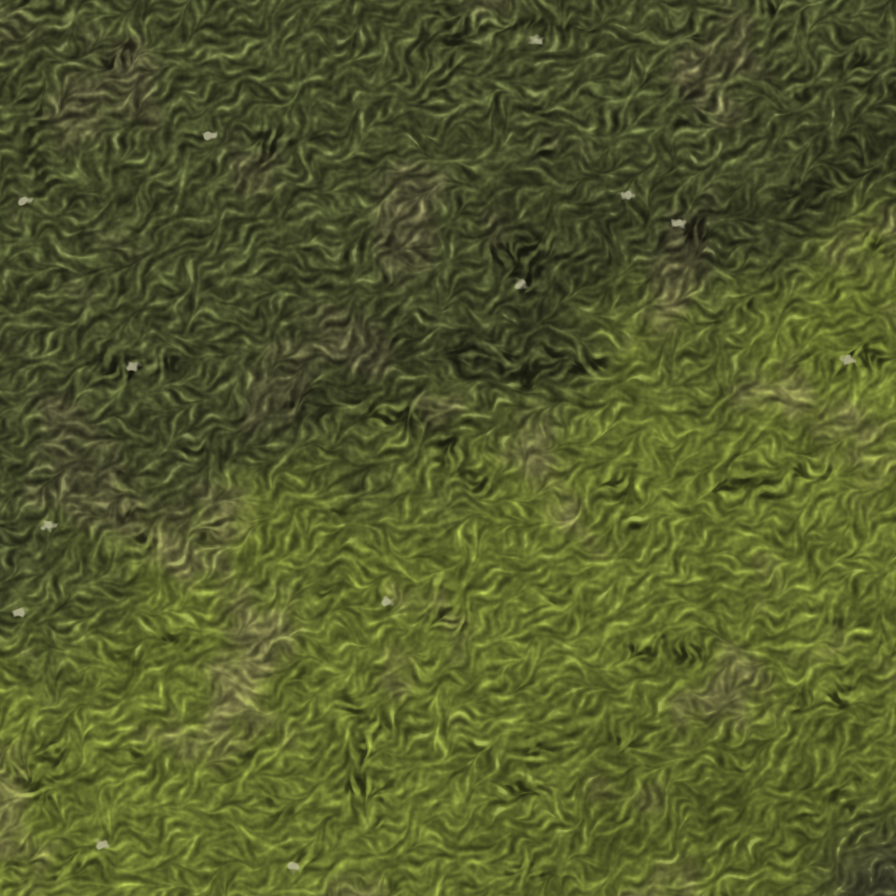
This texture is drawn by a WebGL 2 fragment shader. Its source:

```glsl
#version 300 es
precision highp float;

uniform vec2 u_resolution;
out vec4 fragColor;

#define BLADE_FREQ 120.0    // blades across the canvas
#define BLADE_STEP 0.0023   // tracing step along a blade
#define BLADE_STEPS 4       // steps to each side
#define LEAN 0.5            // mean blade angle in radians
#define WANDER 2.9          // how far blades stray from it
#define CONTRAST 0.37       // light to dark range of the turf
#define SLOPE 0.42          // tilt of the shade boundary
#define SHADE_BASE 0.31     // its height at the left edge
#define SPECK_CELLS 11.0    // grid for pale specks

uint scramble(uint n) {
    n = (n ^ (n >> 16)) * 0x7feb352du;
    n = (n ^ (n >> 15)) * 0x846ca68bu;
    return n ^ (n >> 16);
}

float hash(vec2 cell) {
    ivec2 c = ivec2(cell);
    return float(scramble(uint(c.x) + scramble(uint(c.y))) >> 8) / 16777216.0;
}

float cornerRamp(vec2 cell, vec2 offset) {
    float a = 6.2832 * hash(cell);
    return dot(vec2(cos(a), sin(a)), offset);
}

float gradientNoise(vec2 p) {
    vec2 i = floor(p), f = p - i;
    vec2 u = f * f * f * (f * (f * 6.0 - 15.0) + 10.0);
    vec2 e = vec2(1.0, 0.0);
    float low = mix(cornerRamp(i, f), cornerRamp(i + e, f - e), u.x);
    float high = mix(cornerRamp(i + e.yx, f - e.yx), cornerRamp(i + 1.0, f - 1.0), u.x);
    return mix(low, high, u.y);
}

float fbm(vec2 p) {
    float sum = 0.0, gain = 1.0;
    for (int k = 0; k < 4; k++) {
        sum += gain * gradientNoise(p);
        p = mat2(1.6, 1.2, -1.2, 1.6) * p + 17.3;
        gain *= 0.55;
    }
    return sum;
}

vec2 bladeDirection(vec2 p) {
    float a = LEAN + WANDER * gradientNoise(p * 32.0 + 5.7)
            + 1.3 * gradientNoise(p * 9.0 + 41.0);
    return vec2(cos(a), sin(a));
}

// Noise smeared along the direction field gives curved blades
float blades(vec2 p) {
    float sum = gradientNoise(p * BLADE_FREQ);
    for (float side = -1.0; side < 2.0; side += 2.0) {
        vec2 q = p;
        for (int k = 0; k < BLADE_STEPS; k++) {
            q += side * BLADE_STEP * bladeDirection(q);
            sum += gradientNoise(q * BLADE_FREQ);
        }
    }
    return 6.5 * sum / float(2 * BLADE_STEPS + 1);
}

// Soft irregular dots in a few random cells
float specks(vec2 p) {
    vec2 g = p * SPECK_CELLS, cell = floor(g);
    vec2 centre = 0.25 + 0.5 * vec2(hash(cell + 60.0), hash(cell + 130.0));
    float d = length((g - cell - centre) * vec2(0.8, 1.2)) + 0.06 * gradientNoise(p * 150.0);
    return step(0.91, hash(cell + 200.0)) * (1.0 - smoothstep(0.03, 0.09, d));
}

void main() {
    vec2 p = gl_FragCoord.xy / min(u_resolution.x, u_resolution.y);

    // Broad light: shaded upper part, sunlit lower part, dark seam between
    float height = p.y - SHADE_BASE - SLOPE * p.x + 0.16 * fbm(p * 4.0 + 9.0);
    float lit = 1.0 - smoothstep(-0.15, 0.10, height);
    float seamOffset = (height - 0.10) / 0.07;
    float seam = exp(-seamOffset * seamOffset) * smoothstep(0.0, 0.6, p.x);
    float hollow = 1.0 - smoothstep(0.0, 0.30, length((p - vec2(0.80, 0.10)) * vec2(0.8, 1.4)));
    float corner = 1.0 - smoothstep(0.02, 0.14, length(p - vec2(1.0, 0.0)));

    // Ground colour with dry patches
    vec3 turf = mix(vec3(0.262, 0.285, 0.160), vec3(0.385, 0.425, 0.175), lit);
    float dry = smoothstep(0.10, 0.55, fbm(p * 6.0 + 23.0));
    turf = mix(turf, mix(vec3(0.32, 0.31, 0.21), vec3(0.46, 0.45, 0.28), lit), 0.8 * dry);
    turf = mix(turf, vec3(0.22, 0.22, 0.17), 0.8 * corner);

    // Blades, clumps and fine grain
    float blade = blades(p);
    float clump = fbm(p * vec2(17.0, 24.0) + 3.0);
    float grain = gradientNoise(p * 190.0 + 71.0);
    float rough = mix(1.15, 0.85, lit);
    float tone = rough * (blade + 0.55 * grain) + 0.9 * clump - 0.75 * seam - 0.6 * hollow;
    vec3 colour = turf * exp2(CONTRAST * tone);

    // Dark pits between clumps
    float pit = smoothstep(0.30, 0.65, fbm(p * vec2(11.0, 16.0) + 57.0) + 0.12 * seam);
    colour *= 1.0 - 0.5 * pit * smoothstep(0.8, -0.8, blade) * 0.9;

    // Pale blade tips, gathered in tufts
    float tuft = smoothstep(-0.05, 0.45, fbm(p * 12.0 + 88.0));
    float tip = smoothstep(0.8, 2.0, blade + 0.4 * grain) * tuft;
    colour = mix(colour, mix(vec3(0.55, 0.56, 0.37), vec3(0.66, 0.70, 0.37), lit), 0.65 * tip);
    colour = mix(colour, vec3(0.76, 0.75, 0.62), 0.8 * specks(p));

    fragColor = vec4(clamp(colour, 0.0, 1.0), 1.0);
}
```
